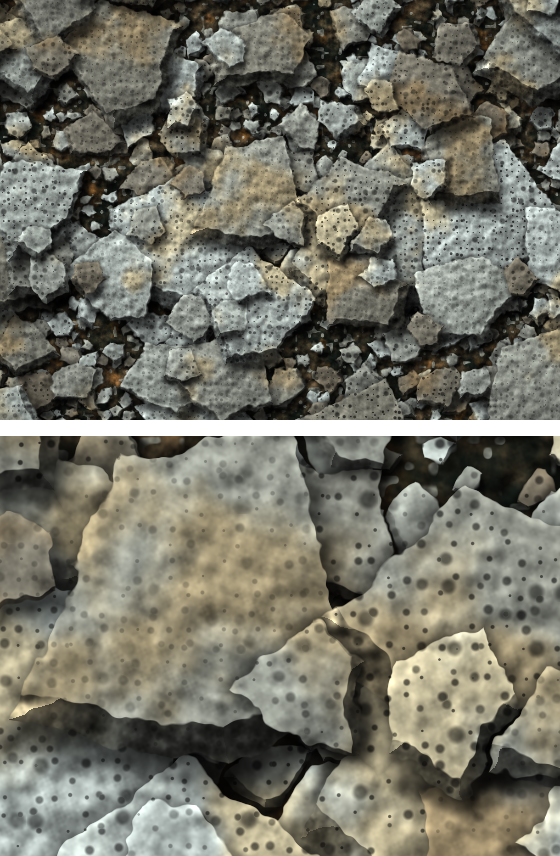
Top, the full canvas; bottom, a detail of the centre.
Write a Shadertoy shader that draws this texture.

```glsl
#define SUN vec2(-0.55, 0.83)
#define PALE vec3(0.66, 0.70, 0.685)
#define GREY vec3(0.545, 0.56, 0.525)
#define TAN vec3(0.43, 0.405, 0.35)
#define EARTH vec3(0.31, 0.255, 0.18)
#define DARK vec3(0.065, 0.085, 0.07)
#define SHADOW 0.72
#define ROUGH 0.011
#define SIDES 5
#define TAU 6.2831853

float hash(vec2 p) {
    return fract(sin(dot(p, vec2(127.1, 311.7))) * 43758.5453);
}

float noise(vec2 p) {
    vec2 i = floor(p), f = fract(p);
    f = f * f * (3.0 - 2.0 * f);
    return mix(mix(hash(i), hash(i + vec2(1, 0)), f.x),
               mix(hash(i + vec2(0, 1)), hash(i + vec2(1, 1)), f.x), f.y);
}

float fbm(vec2 p) {
    float sum = 0.0, amp = 0.5;
    for (int i = 0; i < 4; i++) {
        sum += amp * noise(p);
        p = mat2(1.6, 1.2, -1.2, 1.6) * p + 7.3;
        amp *= 0.5;
    }
    return sum / 0.9375;
}

// Small round holes, one per cell, of random size
float pits(vec2 p) {
    vec2 id = floor(p);
    vec2 centre = 0.3 + 0.4 * vec2(hash(id + 3.1), hash(id + 8.7));
    float radius = 0.02 + 0.4 * pow(hash(id + 5.3), 2.0);
    float hole = 1.0 - smoothstep(radius * 0.4, radius, length(fract(p) - centre));
    return hole * step(0.1, radius);
}

// Dark crumbly ground with rusty flecks
vec3 soil(vec2 p, float bump) {
    float clump = fbm(p * 16.0), crumb = fbm(p * 60.0 + 4.0);
    vec3 col = mix(DARK, EARTH, smoothstep(0.32, 0.75, 0.5 * clump + 0.5 * crumb));
    col += vec3(0.20, 0.10, 0.02) * smoothstep(0.58, 0.8, fbm(p * 22.0 + 31.0));
    col = mix(col, GREY, 0.7 * smoothstep(0.72, 0.85, noise(p * 95.0)));
    return col * clamp(1.0 + 2.4 * bump, 0.3, 1.8);
}

// One layer of broken slabs: shadow, side faces, then top face
void paintShards(inout vec3 col, vec2 p, float cell, float density, float seed, vec3 surface) {
    float aa = 1.1 / iResolution.y;
    vec2 home = floor(p / cell);
    for (int j = -1; j <= 1; j++)
    for (int i = -1; i <= 1; i++) {
        vec2 id = home + vec2(i, j), key = id + seed * 17.3;
        if (hash(key) > density) continue;
        vec2 jitter = vec2(hash(key + 1.7), hash(key + 4.9)) - 0.5;
        vec2 q = p - (id + 0.5 + 0.55 * jitter) * cell;
        float size = cell * mix(0.36, 0.52, hash(key + 9.2));
        float turn = TAU * hash(key + 6.4);
        float lean = -1.2 + 2.2 * (hash(key + 2.8) - 0.5);
        float thick = cell * mix(0.03, 0.17, hash(key + 7.7));
        vec2 drop = thick * vec2(cos(lean), sin(lean));
        vec2 shadowShift = drop - SUN * (0.006 + 0.09 * cell);

        // Convex outline, swept along the thickness and the shadow
        float top = -1e3, body = -1e3, shade = -1e3, facing = 0.0;
        for (int k = 0; k < SIDES; k++) {
            vec2 edge = key + float(k) * 13.7;
            float a = turn + TAU * (float(k) + 0.6 * hash(edge + 0.3)) / float(SIDES);
            vec2 n = vec2(cos(a), sin(a));
            float h = dot(q, n) - size * mix(0.58, 1.0, hash(edge + 5.1));
            float b = h - max(0.0, dot(drop, n));
            if (b > body) { body = b; facing = dot(n, SUN); }
            top = max(top, h);
            shade = max(shade, h - max(0.0, dot(shadowShift, n)));
        }
        float soft = 0.008 + 0.05 * cell;
        col *= 1.0 - SHADOW * (1.0 - smoothstep(-soft, soft, shade));

        // Stone tone, mottling and pores
        float tone = hash(key + 3.3);
        vec3 stone = mix(mix(TAN, GREY, smoothstep(0.0, 0.35, tone)), PALE,
                         smoothstep(0.35, 0.9, tone));
        float porous = mix(0.2, 0.65, hash(key + 8.1));
        float light = 1.0 + 0.34 * (surface.y - 0.5) + 1.1 * surface.x;
        light += 0.16 * dot(q, SUN) / size;
        stone *= light * (1.0 - porous * surface.z);
        stone = mix(stone, stone * vec3(1.0, 0.90, 0.76), smoothstep(0.52, 0.75, surface.y));

        // Faces turned from the sun are dark, top edges are worn pale
        vec3 side = stone * mix(0.36, 1.0, smoothstep(-1.0, 0.7, facing));
        side *= 0.85 + 1.2 * surface.x;
        stone *= 1.0 + 0.13 * smoothstep(-0.009, -0.001, top);
        col = mix(col, side, 1.0 - smoothstep(-aa, aa, body));
        col = mix(col, stone, 1.0 - smoothstep(-aa, aa, top));
    }
}

void mainImage(out vec4 fragColor, in vec2 fragCoord) {
    vec2 p = fragCoord / iResolution.y;

    // Shared surface detail: relief, mottling, pores
    float relief = fbm(p * 48.0) - fbm(p * 48.0 + SUN * 0.45);
    float pores = max(pits(p * 75.0), 0.8 * pits(p * 43.0 + 9.0));
    vec3 surface = vec3(relief, fbm(p * 9.0 + 2.0), pores);

    // Chipped outlines
    vec2 chip = vec2(fbm(p * 26.0), fbm(p * 26.0 + 50.0)) - 0.5;
    vec2 nick = vec2(noise(p * 110.0), noise(p * 110.0 + 20.0)) - 0.5;
    vec2 w = p + ROUGH * (2.2 * chip + 0.4 * nick);

    // Gravel below, slabs stacked over it, a few loose chips on top
    vec3 col = soil(p, relief);
    paintShards(col, w, 0.032, 0.40, 1.0, surface);
    paintShards(col, w + 0.37, 0.062, 0.42, 2.0, surface);
    paintShards(col, w + 0.11, 0.125, 0.60, 3.0, surface);
    paintShards(col, w + 0.23, 0.42, 0.72, 4.0, surface);
    paintShards(col, w + 0.05, 0.25, 0.70, 5.0, surface);
    paintShards(col, w + 0.71, 0.11, 0.16, 6.0, surface);

    // Grain and darker corners
    col *= 0.95 + 0.10 * noise(p * 190.0);
    vec2 c = fragCoord / iResolution.xy - 0.5;
    col *= 1.04 - 0.38 * dot(c, c);
    fragColor = vec4(clamp(col, 0.0, 1.0), 1.0);
}
```
